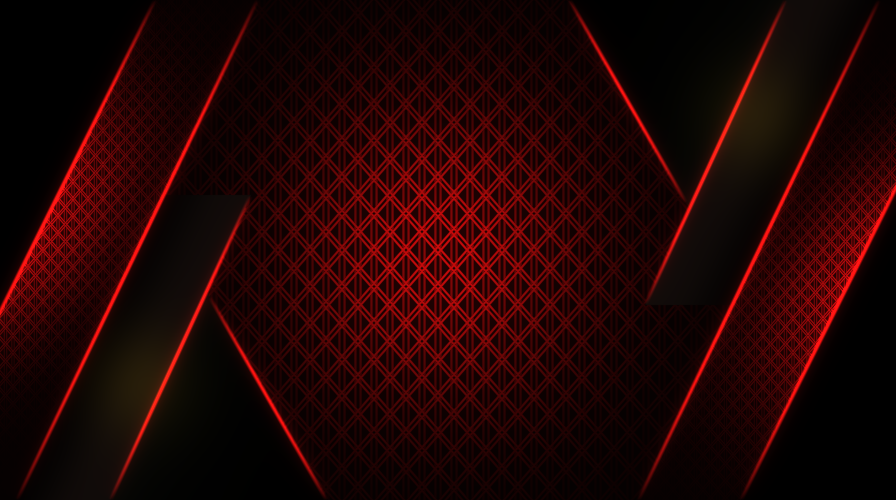
Write a WebGL 1 fragment shader that draws this background.

```glsl
precision highp float;

uniform vec2 u_resolution;

// Signed distance to the line a-b, positive on the right when a is the top end
float side(vec2 p, vec2 a, vec2 b) {
  vec2 d = normalize(b - a);
  return d.x * (p.y - a.y) - d.y * (p.x - a.x);
}

// Coverage of paired lines around every integer of t
float twinLines(float t, float gap, float width, float blur) {
  float d = abs(0.5 - abs(fract(t) - 0.5) - gap);
  return 1.0 - smoothstep(max(width - blur, 0.0), width + blur, d);
}

// Woven diamonds crossed by upright bars
float lattice(vec2 p, float cell, float pixel) {
  vec2 g = p / (cell * vec2(1.0, 1.14));
  float blur = pixel / cell;
  float diagonals = max(twinLines(g.x + g.y, 0.09, 0.045, blur),
                        twinLines(g.x - g.y, 0.09, 0.045, blur));
  float bars = twinLines(g.x * 2.0, 0.16, 0.07, 1.5 * blur);
  return max(diagonals, 0.6 * bars);
}

// Light streak that fades toward both ends
float beam(vec2 p, vec2 a, vec2 b, float pixel) {
  vec2 d = b - a;
  float t = clamp(dot(p - a, d) / dot(d, d), 0.0, 1.0);
  float dist = length(p - a - d * t);
  float fade = pow(4.0 * t * (1.0 - t), 0.7);
  float core = 1.0 - smoothstep(0.0, 0.0045 + pixel, dist);
  return fade * (core + 0.22 * exp(-dist / 0.011));
}

void main() {
  float pixel = 1.0 / u_resolution.y;
  vec2 p = (gl_FragCoord.xy - 0.5 * u_resolution) * pixel;
  // Half-turn symmetry: the right half reuses the left layout
  vec2 q = p.x < 0.0 ? p : -p;

  vec2 outerTop = vec2(-0.586, 0.5), outerEnd = vec2(-0.99, -0.313);
  vec2 innerTop = vec2(-0.381, 0.5), innerEnd = vec2(-0.862, -0.5);
  vec2 panelTop = vec2(-0.395, 0.108), panelEnd = vec2(-0.675, -0.5);
  vec2 braceTop = vec2(-0.476, -0.095), braceEnd = vec2(-0.243, -0.5);

  float outer = side(q, outerTop, outerEnd);
  float inner = side(q, innerTop, innerEnd);
  float panel = side(q, panelTop, panelEnd);
  float brace = side(q, braceTop, braceEnd);

  // Central lattice under a round red glow
  vec2 c = p - vec2(-0.02, 0.0);
  float r2 = dot(c, c);
  float glow = 0.56 * exp(-r2 / 0.085) + 0.1 * exp(-r2 / 0.26);
  float weave = lattice(c, 0.064, pixel);
  vec3 color = vec3(1.0, 0.05, 0.05) * glow * (0.17 + weave);
  color += vec3(0.012, 0.003, 0.003);

  // Dark wedge and smoky panel share an olive light
  vec2 o = q - vec2(-0.605, -0.271);
  vec3 olive = vec3(0.11, 0.09, 0.005) * exp(-dot(o, o) / 0.012);
  float aa = 0.75 * pixel;
  float wedgeMask = smoothstep(-aa, aa, panel) * smoothstep(-aa, aa, -brace);
  vec3 wedge = 0.5 * olive + vec3(0.025, 0.028, 0.018) * exp(-panel / 0.09);
  color = mix(color, wedge, wedgeMask);

  float panelMask = smoothstep(-aa, aa, inner) * smoothstep(-aa, aa, -panel)
                  * smoothstep(-aa, aa, 0.11 - q.y);
  vec3 smoke = vec3(0.062, 0.041, 0.034) * smoothstep(-0.02, 0.12, inner);
  color = mix(color, smoke + 0.8 * olive, panelMask);

  // Finely woven band, brightest along its outer rim
  float bandMask = smoothstep(-aa, aa, outer) * smoothstep(-aa, aa, -inner);
  float bandLight = exp(-pow(q.y - 0.05, 2.0) / 0.06)
                  * mix(0.75, 0.2, smoothstep(0.0, 0.19, outer));
  float fineWeave = lattice(q, 0.03, pixel);
  vec3 band = vec3(1.0, 0.05, 0.06) * bandLight * (0.16 + 0.8 * fineWeave);
  color = mix(color, band + vec3(0.02, 0.003, 0.003), bandMask);
  color *= smoothstep(-aa, aa, outer);

  // Red edge lights
  float light = beam(q, outerTop, outerEnd, pixel)
              + beam(q, innerTop, innerEnd, pixel)
              + beam(q, panelTop, panelEnd, pixel)
              + 0.85 * beam(q, braceTop, braceEnd, pixel);
  color += vec3(1.0, 0.07, 0.06) * light;

  gl_FragColor = vec4(min(color, 1.0), 1.0);
}
```
